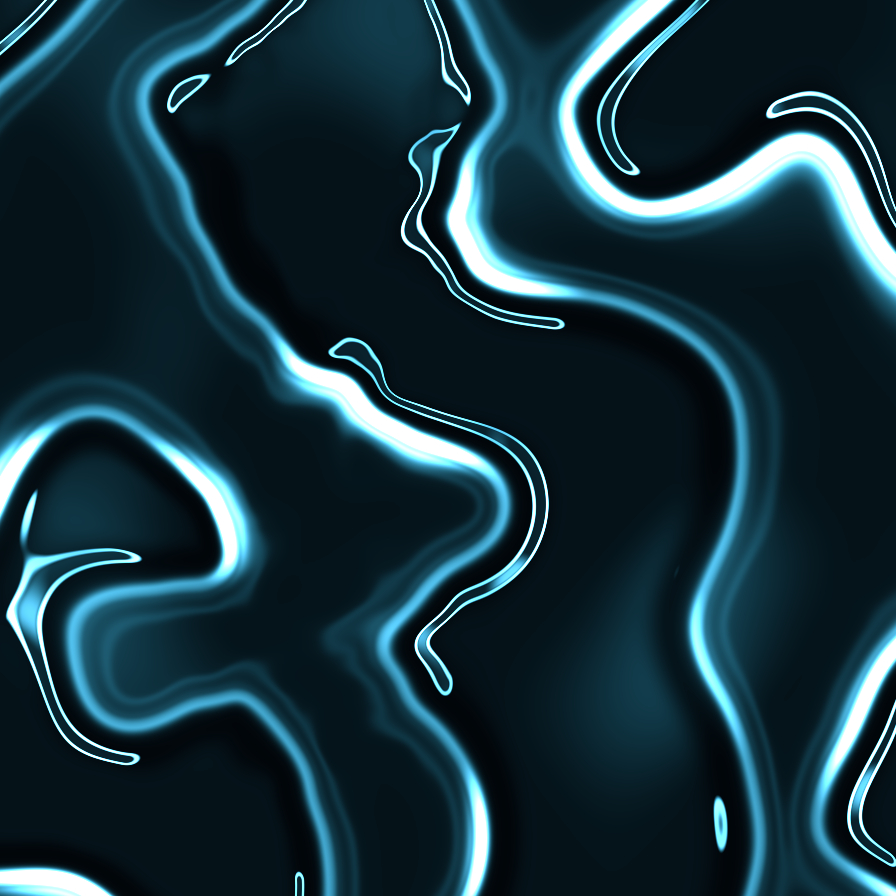
A WebGL 1 fragment shader for this background:

```glsl
precision highp float;

uniform vec2 u_resolution;

vec2 latticeGradient(vec2 cell) {
  float angle = 6.2832 * fract(sin(dot(cell, vec2(127.1, 311.7))) * 43758.5);
  return vec2(cos(angle), sin(angle));
}

float gradientNoise(vec2 p) {
  vec2 i = floor(p);
  vec2 f = p - i;
  vec2 u = f * f * f * (f * (f * 6.0 - 15.0) + 10.0);
  float a = dot(latticeGradient(i), f);
  float b = dot(latticeGradient(i + vec2(1.0, 0.0)), f - vec2(1.0, 0.0));
  float c = dot(latticeGradient(i + vec2(0.0, 1.0)), f - vec2(0.0, 1.0));
  float d = dot(latticeGradient(i + 1.0), f - 1.0);
  return mix(mix(a, b, u.x), mix(c, d, u.x), u.y);
}

// Smooth field whose zero level forms the winding outlines
float field(vec2 p) {
  float ruffle = smoothstep(0.15, 0.45, gradientNoise(p * 2.2 + 31.7));
  p += 0.025 * ruffle * vec2(gradientNoise(p * 14.0), gradientNoise(p * 14.0 + 7.3));
  p += 0.07 * vec2(gradientNoise(p * 3.5 + 4.4), gradientNoise(p * 3.5 + 18.6));
  return gradientNoise(p * 3.3 + 12.35) + 0.02;
}

// Field value divided by its slope: approximate distance to the outline
float outlineDistance(vec2 p) {
  vec2 e = vec2(0.002, 0.0);
  vec2 slope = vec2(field(p + e.xy) - field(p - e.xy),
                    field(p + e.yx) - field(p - e.yx)) / (2.0 * e.x);
  return field(p) / sqrt(dot(slope, slope) + 0.8);
}

float bell(float x, float width) {
  return exp(-x * x / (width * width));
}

// Black through teal and cyan to near white
vec3 neonRamp(float t) {
  vec3 colour = vec3(0.2 * t + 0.19 * t * t, 0.86 * t, 1.05 * t + 0.01);
  return clamp(colour, 0.0, 1.0);
}

void main() {
  float pixel = 1.0 / min(u_resolution.x, u_resolution.y);
  // Axes exchanged so that the outlines run mostly upright
  vec2 p = gl_FragCoord.yx * pixel;
  float d = outlineDistance(p);

  // Cloudy backdrop, darkened along the inner side of the outlines
  float cloud = smoothstep(0.0, 0.6, gradientNoise(p * vec2(2.6, 3.0) + 53.2));
  float light = 0.085 + 0.3 * cloud;
  light *= 1.0 - 0.7 * bell(d - 0.027, 0.024);

  // Glowing outline: sharp inside, soft outside, of varying power
  float power = 0.5 + 3.0 * smoothstep(-0.05, 0.35, gradientNoise(p * 3.1 + 9.1));
  float core = bell(d, d > 0.0 ? 0.006 : 0.009 + 0.0028 * power);
  float sheen = 1.0 - 0.45 * bell(d + 0.012, 0.0035);
  float halo = d > 0.0 ? bell(d, 0.008) : exp(d / 0.02);
  light += power * core * sheen + (0.14 + 0.09 * power) * halo;
  light += 0.12 * bell(d + 0.034, 0.008);

  // Slender closed loops with round ends, running beside the outline
  float span = gradientNoise(p * 4.2 + 71.4);
  float beyondEnd = 0.15 * max(0.03 - span, 0.0);
  float loopWidth = 0.0065 + 0.003 * gradientNoise(p * 8.0 + 26.9);
  float loopEdge = length(vec2(d - 0.036, beyondEnd)) - loopWidth;
  float stroke = 1.0 - smoothstep(0.0006, 0.0015 + pixel, abs(loopEdge));
  float fill = 1.0 - smoothstep(-0.004, 0.001, loopEdge);
  float shine = 1.6 + 1.4 * gradientNoise(p * 9.0 + 3.8);
  float glint = smoothstep(0.15, 0.45, gradientNoise(p * 11.0 + 44.2));
  light += fill * (0.12 + 0.9 * glint);
  light = mix(light, max(light, shine), stroke);

  gl_FragColor = vec4(neonRamp(light), 1.0);
}
```
